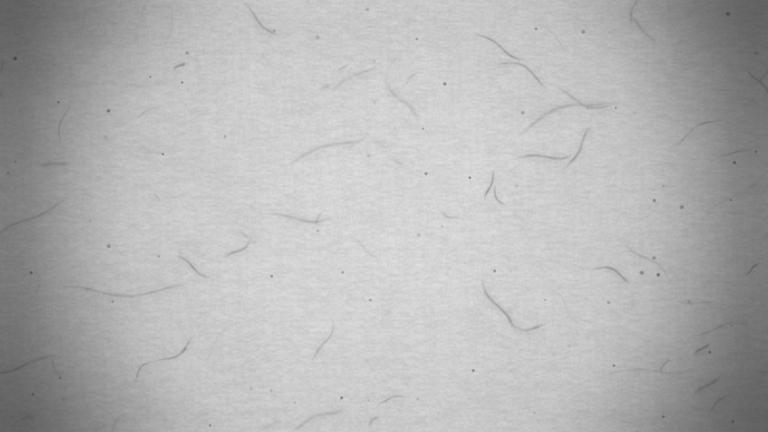
Write a Shadertoy shader that draws this texture.

```glsl
float hash(vec2 p) {
    return fract(sin(dot(p, vec2(127.1, 311.7))) * 43758.5453);
}

// Value noise that wraps after a whole number of cells
float wrapNoise(vec2 uv, vec2 cells, float seed) {
    vec2 p = uv * cells;
    vec2 i = floor(p);
    vec2 f = fract(p);
    f = f * f * (3.0 - 2.0 * f);
    vec2 a = mod(i, cells) + seed;
    vec2 b = mod(i + 1.0, cells) + seed;
    return mix(mix(hash(a), hash(vec2(b.x, a.y)), f.x),
               mix(hash(vec2(a.x, b.y)), hash(b), f.x), f.y);
}

// Curved, tapering hairs scattered over a wrapping grid
float fibres(vec2 uv, vec2 cells, float density, float width, float seed) {
    vec2 p = uv * cells;
    vec2 base = floor(p);
    float pixel = cells.y / iResolution.y;
    float ink = 0.0;
    for (int y = -1; y <= 1; y++) {
        for (int x = -1; x <= 1; x++) {
            vec2 cell = base + vec2(x, y);
            vec2 id = mod(cell, cells) + seed;
            if (hash(id) > density) continue;
            vec2 d = p - cell - vec2(hash(id + 11.3), hash(id + 23.7));
            float angle = 0.3 + (hash(id + 37.1) - 0.5) * 2.8;
            float c = cos(angle), s = sin(angle);
            d = vec2(c * d.x + s * d.y, c * d.y - s * d.x);

            float halfLength = mix(0.15, 0.8, pow(hash(id + 41.9), 1.6));
            float t = d.x / halfLength;
            float bend = (hash(id + 53.3) - 0.5) * 0.6;
            float wave = 0.07 * sin(t * 4.0 + 6.28 * hash(id + 61.7));
            float offset = abs(d.y - halfLength * (bend * t * t + wave));
            float thick = width * mix(0.5, 1.8, hash(id + 71.1));
            float line = 1.0 - smoothstep(0.0, thick + pixel, offset);
            float haze = 0.22 * exp(-offset * offset / (16.0 * thick * thick));
            float taper = 1.0 - smoothstep(0.35, 1.0, abs(t));
            float strength = mix(0.12, 1.0, pow(hash(id + 83.9), 2.0));
            ink = max(ink, (line + haze) * taper * strength);
        }
    }
    return ink;
}

// Tiny dark dots
float specks(vec2 uv, vec2 cells) {
    vec2 p = uv * cells;
    vec2 id = mod(floor(p), cells) + 7.0;
    vec2 centre = 0.2 + 0.6 * vec2(hash(id + 3.1), hash(id + 5.9));
    float radius = mix(0.04, 0.1, hash(id + 9.2));
    float dot_ = 1.0 - smoothstep(0.3 * radius, radius + 0.03, length(fract(p) - centre));
    return dot_ * step(hash(id), 0.16) * hash(id + 13.4);
}

// Bright middle falling to dark sides, level at the borders
float vignette(vec2 uv) {
    vec2 q = abs(uv - 0.5) * 2.0;
    vec2 rim = max(q - 0.9, 0.0);
    q -= 5.0 * rim * rim;
    float r = length(q * vec2(1.0, 0.55));
    return 0.835 - 0.17 * r * r - 0.25 * smoothstep(0.62, 1.1, r);
}

void mainImage(out vec4 fragColor, in vec2 fragCoord) {
    vec2 uv = fragCoord / iResolution.xy;
    float tone = vignette(uv);

    // Horizontal weave, fine grain and soft mottling
    float weave = wrapNoise(uv, vec2(64.0, 144.0), 2.0) - 0.5;
    float threads = wrapNoise(uv, vec2(140.0, 220.0), 19.0) - 0.5;
    float grain = wrapNoise(uv, vec2(400.0, 225.0), 43.0) - 0.5;
    float mottle = wrapNoise(uv, vec2(16.0, 12.0), 67.0) - 0.5;
    tone *= 1.0 + 0.035 * weave + 0.04 * threads + 0.05 * grain + 0.02 * mottle;

    // Hairs of two sizes, broken up along their length
    float breaks = mix(0.45, 1.0, wrapNoise(uv, vec2(96.0, 54.0), 89.0));
    float shortHairs = fibres(uv, vec2(16.0, 9.0), 0.5, 0.02, 31.0);
    float longHairs = fibres(uv, vec2(8.0, 5.0), 0.65, 0.016, 101.0);
    tone *= 1.0 - breaks * (0.24 * shortHairs + 0.28 * longHairs);
    tone *= 1.0 - 0.35 * specks(uv, vec2(32.0, 18.0));

    fragColor = vec4(vec3(tone), 1.0);
}
```
